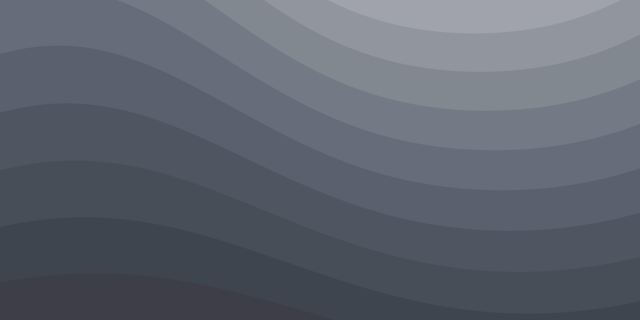
This background is drawn by a WebGL 2 fragment shader. Its source:

```glsl
#version 300 es
precision highp float;

uniform vec2 u_resolution;
out vec4 fragColor;

const int BAND_COUNT = 10;
const float WAVE_NUMBER = 2.2675;

// Slate tones from the lowest band to the highest
const vec3 BAND_COLORS[BAND_COUNT] = vec3[](
  vec3(0.238, 0.245, 0.280),
  vec3(0.243, 0.271, 0.306),
  vec3(0.278, 0.306, 0.341),
  vec3(0.310, 0.333, 0.380),
  vec3(0.353, 0.376, 0.431),
  vec3(0.400, 0.424, 0.478),
  vec3(0.455, 0.478, 0.522),
  vec3(0.506, 0.533, 0.565),
  vec3(0.569, 0.584, 0.620),
  vec3(0.627, 0.639, 0.675)
);

// Evaluates c.x + c.y * n + c.z * n * n
float quadratic(vec3 c, float n) {
  return c.x + n * (c.y + n * c.z);
}

// Cosine wave with a second harmonic: narrow crests, broad troughs
float waveHeight(float x, float crestX, float middle, float amplitude, float sharpness) {
  float angle = WAVE_NUMBER * (x - crestX);
  return middle + amplitude * cos(angle) + sharpness * (cos(2.0 * angle) - 1.0);
}

// Higher edges swing further and drift to the left
float bandEdge(float x, float n) {
  float crestX = quadratic(vec3(0.2969, -0.03255, 0.00094), n);
  float middle = 0.0169 + 0.15365 * n;
  float amplitude = quadratic(vec3(0.1289, 0.02083, 0.00086), n);
  float sharpness = 0.00573 * n;
  return waveHeight(x, crestX, middle, amplitude, sharpness);
}

// Antialiased coverage of the region above an edge
float coverAbove(float y, float edge, float softness) {
  return smoothstep(-softness, softness, y - edge);
}

void main() {
  vec2 position = gl_FragCoord.xy / u_resolution.y;
  float softness = 0.75 / u_resolution.y;

  // Stack the bands from bottom to top
  vec3 color = BAND_COLORS[0];
  for (int i = 1; i < BAND_COUNT; i++) {
    float edge = bandEdge(position.x, float(i - 1));
    color = mix(color, BAND_COLORS[i], coverAbove(position.y, edge, softness));
  }

  fragColor = vec4(color, 1.0);
}
```
